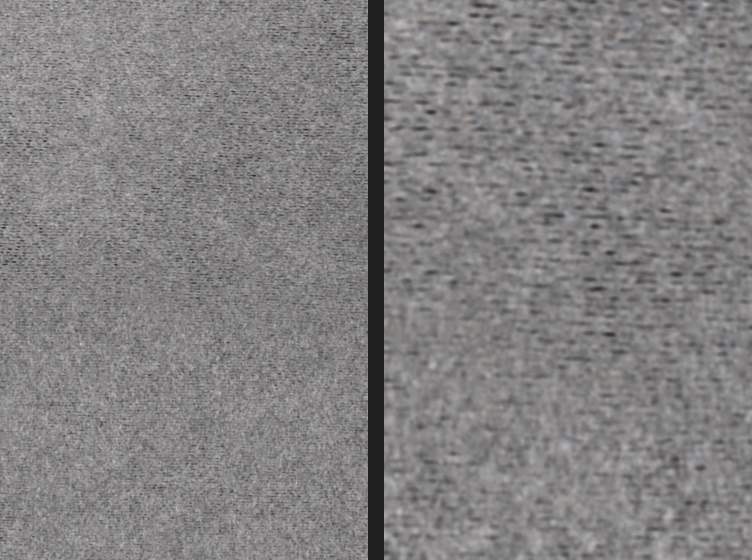
Left: the whole. Right: its middle third, enlarged.
Give the GLSL for this texture, as a Shadertoy shader.

```glsl
// Grey brushed knit cloth: fine dashed rows above, upright nap below a soft crease.

vec3 hash3(vec2 cell) {
    vec3 h = fract(cell.xyx * vec3(0.1031, 0.1030, 0.0973));
    h += dot(h, h.yxz + 33.33);
    return fract((h.xxy + h.yzz) * h.zyx);
}

// Cellular noise: soft light and dark spots, one per cell, averaging zero
float grain(vec2 p) {
    vec2 base = floor(p);
    float sum = 0.0;
    for (int j = -1; j <= 1; j++)
    for (int i = -1; i <= 1; i++) {
        vec2 cell = base + vec2(i, j);
        vec3 h = hash3(cell);
        vec2 d = p - cell - h.xy;
        float spot = max(0.0, 1.0 - dot(d, d));
        sum += (2.0 * h.z - 1.0) * spot * spot;
    }
    return sum;
}

// Dark gaps between stitches: short dashes that keep to their row
float dashes(vec2 p) {
    vec2 base = floor(p);
    float sum = 0.0;
    for (int j = -1; j <= 1; j++)
    for (int i = -1; i <= 1; i++) {
        vec2 cell = base + vec2(i, j);
        vec3 h = hash3(cell + 71.0);
        vec2 d = p - cell - vec2(h.x, 0.5 + 0.25 * (h.y - 0.5));
        d /= vec2(0.85, 0.46);
        float gap = max(0.0, 1.0 - dot(d, d));
        sum += h.z * h.z * gap * gap;
    }
    return sum;
}

// Broad light: pale upper left, dim band across the middle and right
float shading(vec2 p) {
    float light = 0.045 * exp(-8.0 * dot(p - vec2(0.12, 0.92), p - vec2(0.12, 0.92)));
    light -= 0.032 * exp(-14.0 * dot(p - vec2(0.55, 0.64), p - vec2(0.55, 0.64)));
    light -= 0.016 * exp(-70.0 * (p.y - 0.5) * (p.y - 0.5));
    light += 0.022 * exp(-130.0 * dot(p - vec2(0.56, 0.53), p - vec2(0.56, 0.53)));
    light += 0.006 * sin(11.0 * p.x + 3.0 * sin(7.0 * p.y)) * sin(15.0 * p.y + 2.0 * sin(9.0 * p.x));
    return light;
}

void mainImage(out vec4 fragColor, in vec2 fragCoord) {
    vec2 p = fragCoord / iResolution.y;

    // The crease gently divides the two directions of the cloth
    float crease = 0.44 + 0.008 * sin(9.0 * p.x);
    float upper = smoothstep(-0.06, 0.1, p.y - crease + 0.02 * grain(p * 18.0));

    // Rows sag a little and slope down to the right
    float sag = 0.025 * p.x + 0.002 * sin(8.0 * p.x + 5.0 * p.y) + 0.001 * sin(19.0 * p.x - 11.0 * p.y);
    vec2 knit = vec2(p.x, p.y + sag);

    float tone = 0.541 + shading(p);

    // Mottling, wide above and upright below
    tone += 0.028 * mix(grain(p * vec2(100.0, 62.0)), grain(knit * vec2(70.0, 85.0) + 40.0), upper);
    tone += 0.015 * grain(p * 24.0 + 9.0);

    // Fibres
    float nap = grain(p * vec2(270.0, 205.0) + 17.0);
    float weave = grain(knit * vec2(215.0, 300.0) + 5.0);
    tone += 0.088 * mix(nap, weave, upper * 0.8 + 0.1);
    tone += 0.05 * grain(p * 370.0 + 150.0);

    // Stitch gaps, stronger in patches
    float patchy = 1.0 + 0.5 * grain(p * 15.0 + 3.0);
    tone -= mix(0.115, 0.17, upper) * patchy * dashes(knit * vec2(150.0, 188.0));

    // Nearly neutral dye with a trace of warm and cool fibre
    float warmth = 0.008 * grain(p * 210.0 + 300.0);
    vec3 color = tone * vec3(1.005, 0.99, 0.997) + warmth * vec3(1.0, 0.0, -1.0);
    fragColor = vec4(clamp(color, 0.0, 1.0), 1.0);
}
```
